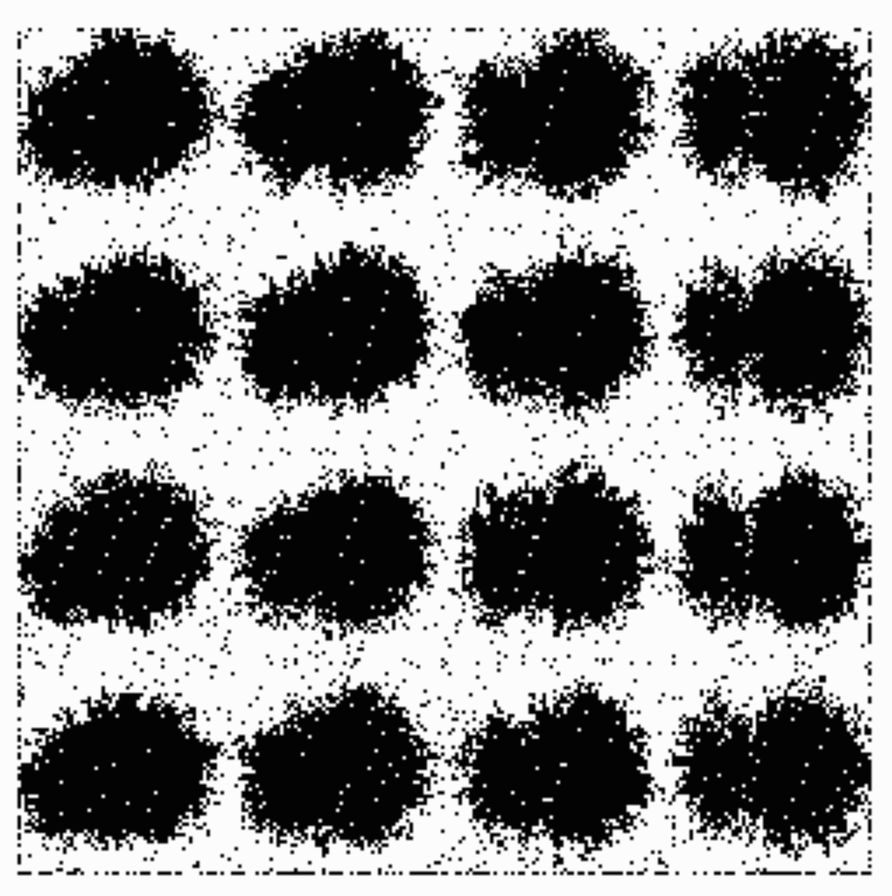
This pattern is drawn by a Shadertoy shader. Its source:

```glsl
// Four by four ragged two-lobed ink blots, stippled on a coarse grid of grains.
// Each grain is ink or paper by a hashed test against the blot's distance;
// neighbouring grains are blended smoothly, which gives the soft grey edges.

#define GRAINS 256.0                // grains along the canvas height
#define REPEATS 4.0                 // blots across and down
#define PITCH 62.6                  // grains from blot to blot
#define ORIGIN vec2(2.0, 4.7)       // lower left of the first tile, in grains
#define FIELD_MIN vec2(5.0, 6.0)    // first and last printed grain
#define FIELD_MAX vec2(248.0, 247.0)
#define FRAY 0.17                   // width of the stippled rim, in tiles
#define STREAK 0.075                // depth of the radial tufts
#define SPECKLE 0.055               // stray ink between the tiles
#define PINHOLE 0.004               // stray paper inside the blots
#define INK vec3(0.01)
#define PAPER vec3(0.99)

float hash(vec2 p) {
    return fract(sin(dot(p, vec2(127.1, 311.7))) * 43758.5453);
}

float valueNoise(vec2 p) {
    vec2 i = floor(p), f = fract(p);
    f = f * f * (3.0 - 2.0 * f);
    return mix(mix(hash(i), hash(i + vec2(1, 0)), f.x),
               mix(hash(i + vec2(0, 1)), hash(i + vec2(1, 1)), f.x), f.y);
}

float ellipse(vec2 p, vec2 radii) {
    return (length(p / radii) - 1.0) * min(radii.x, radii.y);
}

float smoothUnion(float a, float b, float k) {
    float h = max(k - abs(a - b), 0.0) / k;
    return min(a, b) - 0.25 * k * h * h;
}

// The two lobes draw apart from the left column to the right one
float blotDistance(vec2 p, float split) {
    float left = ellipse(p - mix(vec2(-0.21, -0.07), vec2(-0.24, -0.01), split),
                         mix(vec2(0.23, 0.24), vec2(0.18, 0.29), split));
    float right = ellipse(p - mix(vec2(0.08, 0.01), vec2(0.13, 0.0), split),
                          mix(vec2(0.35, 0.34), vec2(0.29, 0.355), split));
    return smoothUnion(left, right, mix(0.14, 0.05, split));
}

// Dashed frame along the outermost grains
float frameChance(vec2 grain) {
    float chance = 0.0;
    if (grain.x == FIELD_MIN.x || grain.x == FIELD_MAX.x) chance = 0.5;
    if (grain.y == FIELD_MIN.y) chance = 0.6;
    if (grain.y == FIELD_MAX.y) chance = 0.22;
    return chance;
}

// 1 for an inked grain, 0 for bare paper
float grainInk(vec2 grain) {
    if (any(lessThan(grain, FIELD_MIN)) || any(greaterThan(grain, FIELD_MAX))) return 0.0;

    vec2 t = (grain + 0.5 - ORIGIN) / PITCH;
    vec2 tile = clamp(floor(t), 0.0, REPEATS - 1.0);
    vec2 p = t - tile - 0.5;
    vec2 seed = tile * 17.0 + 40.0;

    // Ragged rim: radial tufts, small clumps and single grains
    float d = blotDistance(p, tile.x / (REPEATS - 1.0));
    float tuft = valueNoise(normalize(p + 0.0001) * 13.0 + seed) - 0.5;
    float clump = valueNoise(grain * 0.3 + seed) - 0.5;
    float scatter = 0.5 * (hash(grain) + hash(grain + 71.3)) - 0.5;
    d += STREAK * (tuft + 0.6 * clump) + FRAY * scatter;

    // Stray ink gathers towards the seams of the tiles
    float seam = smoothstep(0.36, 0.5, max(abs(p.x), abs(p.y)));
    float chance = max(SPECKLE * mix(0.15, 1.0, seam), frameChance(grain));
    float stray = hash(grain + 19.7);
    return d < 0.0 ? step(PINHOLE, stray) : 1.0 - step(chance, stray);
}

void mainImage(out vec4 fragColor, in vec2 fragCoord) {
    vec2 p = fragCoord / iResolution.y * GRAINS - 0.5;
    vec2 base = floor(p);
    vec2 f = smoothstep(0.0, 1.0, p - base);

    // Blend the four nearest grains
    float ink = 0.0;
    for (int k = 0; k < 4; k++) {
        vec2 corner = vec2(k & 1, k >> 1);
        vec2 weight = mix(1.0 - f, f, corner);
        ink += weight.x * weight.y * grainInk(base + corner);
    }
    fragColor = vec4(mix(PAPER, INK, ink), 1.0);
}
```
